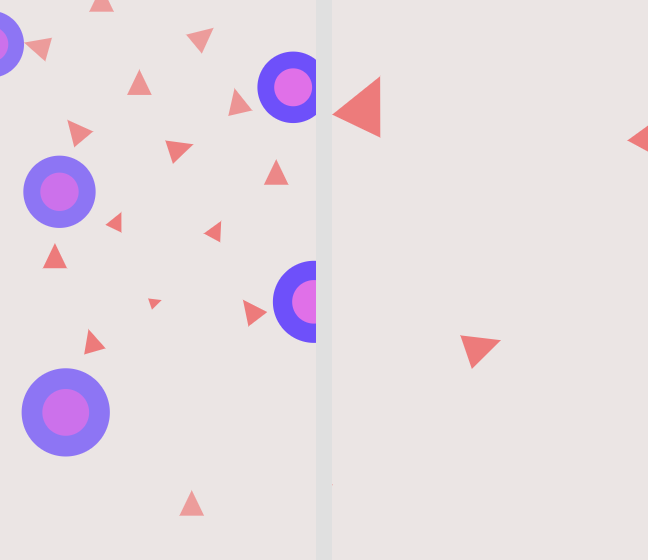
Left: the whole. Right: its middle third, enlarged.
Write a WebGL 2 fragment shader that draws this background.

```glsl
#version 300 es
precision highp float;
// Flat backdrop: two-tone discs alternate between the left and right sides,
// and small isosceles triangles are scattered by a golden-ratio sequence.
// Triangles shrink near the centre and fade away from it.

#define DISCS 5
#define TRIANGLES 15
#define DISC_SPACING 0.35
#define DISC_RADIUS 0.106
#define CORE_RATIO 0.53
#define DISC_FADE 0.75
#define TRI_SIZE vec2(0.039, 0.081)
#define TRI_SPACING 0.083
#define TRI_FADE 0.69
#define TRI_SHRINK 0.48
#define MAX_TURN 1.3

uniform vec2 u_resolution;
out vec4 fragColor;

const vec3 PAPER  = vec3(0.922, 0.898, 0.894);
const vec3 VIOLET = vec3(0.430, 0.314, 0.980);
const vec3 ORCHID = vec3(0.880, 0.440, 0.910);
const vec3 CORAL  = vec3(0.928, 0.482, 0.482);

// Antialiased coverage of a signed distance, one pixel wide.
float coverage(float dist) {
    return clamp(0.5 - dist * u_resolution.x, 0.0, 1.0);
}

// Upward isosceles triangle about its centroid; size = (half base, height).
float triangleDist(vec2 p, vec2 size) {
    vec2 fromApex = vec2(abs(p.x), p.y - size.y * 2.0 / 3.0);
    return max(-p.y - size.y / 3.0, dot(fromApex, normalize(size.yx)));
}

vec2 rotate(vec2 p, float angle) {
    float c = cos(angle), s = sin(angle);
    return vec2(c * p.x - s * p.y, s * p.x + c * p.y);
}

void main() {
    // Canvas width is one unit.
    vec2 p = gl_FragCoord.xy / u_resolution.x;
    float top = u_resolution.y / u_resolution.x;
    vec2 middle = vec2(0.5, 0.5 * top);
    vec3 color = PAPER;

    // Discs: alternating sides, settling into even steps down the canvas.
    for (int i = 0; i < DISCS; i++) {
        float n = float(i);
        float right = float(i % 2);
        float drift = exp(-1.2 * n);
        float x = mix(0.21, 1.0, right) - 0.24 * drift;
        float depth = DISC_SPACING * n - 0.095 + 0.235 * drift * drift;
        float radius = DISC_RADIUS + 0.0021 * n * n + 0.005 * right;
        float dist = length(p - vec2(x, top - depth));
        float opacity = mix(DISC_FADE, 1.0, right);
        color = mix(color, VIOLET, opacity * coverage(dist - radius));
        color = mix(color, ORCHID, opacity * coverage(dist - radius * CORE_RATIO));
    }

    // Triangles: golden-ratio columns, wavering rows, one straggler low down.
    for (int i = 0; i < TRIANGLES; i++) {
        float n = float(i);
        float x = 0.1 + 0.82 * fract(0.27 + 0.382 * n);
        float straggle = 0.4 * pow(n / float(TRIANGLES - 1), 40.0);
        float depth = 0.01 + TRI_SPACING * n + 0.035 * sin(n * n) + straggle;
        vec2 center = vec2(x, top - depth);
        float away = distance(center, middle);
        float scale = mix(TRI_SHRINK, 1.0, smoothstep(0.1, 0.36, away));
        float opacity = mix(1.0, TRI_FADE, smoothstep(0.3, 0.75, away));
        // Some stay upright, the rest turn either way.
        float turn = (i * 5) % 7 < 2 ? 0.0 : MAX_TURN * sin(2.4 * n);
        float dist = triangleDist(rotate(p - center, turn), TRI_SIZE * scale);
        color = mix(color, CORAL, opacity * coverage(dist));
    }

    fragColor = vec4(color, 1.0);
}
```
